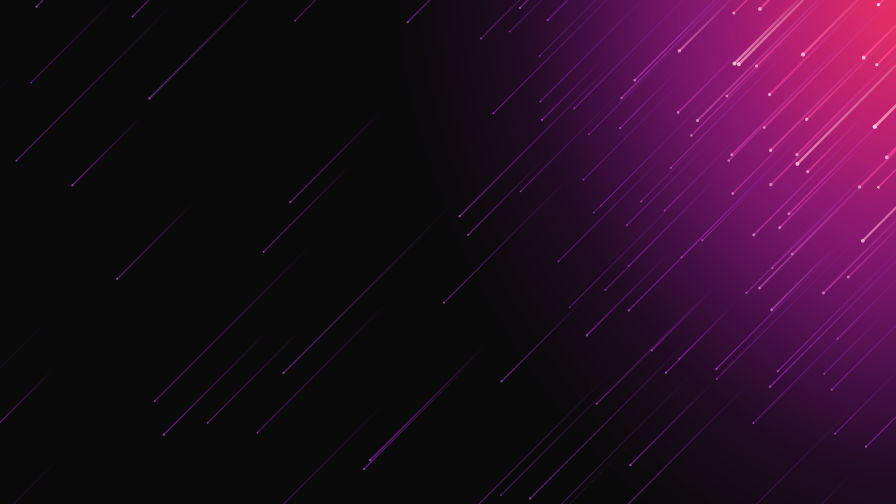
A Shadertoy shader for this background:

```glsl
// Diagonal light streaks falling from a hot pink glow in the upper right corner.
// The glow is a ramp over a rounded distance to the corner; the streaks are hashed
// segments in tilted lanes, denser, thicker and brighter where the glow is strong.

const vec3 NIGHT   = vec3(0.042, 0.040, 0.043);
const vec3 PLUM    = vec3(0.14, 0.045, 0.15);
const vec3 PURPLE  = vec3(0.29, 0.06, 0.29);
const vec3 MAGENTA = vec3(0.52, 0.09, 0.44);
const vec3 CRIMSON = vec3(0.75, 0.13, 0.44);
const vec3 CORAL   = vec3(0.89, 0.18, 0.40);

const vec3 STREAK_FAR  = vec3(0.56, 0.15, 0.70);
const vec3 STREAK_NEAR = vec3(1.00, 0.26, 0.54);
const vec3 STREAK_HOT  = vec3(1.00, 0.72, 0.82);
const vec3 HEAD_COLOR  = vec3(1.00, 0.82, 0.92);

const vec2  GLOW_RADIUS = vec2(0.81, 1.02);  // reach along the top and right edges
const float GLOW_POWER  = 1.7;               // 2 is an ellipse, 1 a diamond
const int   LAYERS      = 6;
const float LANE_WIDTH  = 0.05;
const float CELL_LENGTH = 0.5;
const float DIAGONAL    = 0.70710678;

float hash(vec2 p) {
    vec3 q = fract(vec3(p.xyx) * 0.1031);
    q += dot(q, q.yzx + 33.33);
    return fract((q.x + q.y) * q.z);
}

// 0 at the glowing corner, about 1 where the glow dies out
float glowDistance(vec2 p, vec2 corner) {
    vec2 d = abs(corner - p) / GLOW_RADIUS + 1e-4;
    return pow(pow(d.x, GLOW_POWER) + pow(d.y, GLOW_POWER), 1.0 / GLOW_POWER);
}

vec3 glowColor(float r) {
    vec3 c = mix(CORAL, CRIMSON, smoothstep(0.0, 0.27, r));
    c = mix(c, MAGENTA, smoothstep(0.20, 0.53, r));
    c = mix(c, PURPLE, smoothstep(0.45, 0.78, r));
    c = mix(c, PLUM, smoothstep(0.68, 0.96, r));
    return mix(c, NIGHT, smoothstep(0.84, 1.25, r));
}

// Rotates so that x runs up the streaks and y across them; its own inverse
vec2 tilt(vec2 p) {
    return vec2(p.x + p.y, p.x - p.y) * DIAGONAL;
}

vec3 addStreaks(vec3 color, vec2 p, vec2 corner, float layer, float pixel) {
    // Find the lane and the cell along it
    vec2 seed = vec2(layer * 17.3, layer * 41.7) + 200.0;
    vec2 q = tilt(p);
    float laneShift = hash(seed) * LANE_WIDTH;
    float lane = floor((q.y + laneShift) / LANE_WIDTH);
    float cellShift = hash(seed + vec2(lane, 7.0)) * CELL_LENGTH;
    float cell = floor((q.x + cellShift) / CELL_LENGTH);
    vec2 id = seed + vec2(lane, cell * 3.0);

    // Place the head and keep the whole tail inside the cell
    float len = CELL_LENGTH * mix(0.3, 0.95, hash(id + 11.0));
    vec2 head;
    head.x = cell * CELL_LENGTH - cellShift + hash(id + 23.0) * (CELL_LENGTH - len);
    head.y = (lane + mix(0.12, 0.88, hash(id + 37.0))) * LANE_WIDTH - laneShift;

    // Let the glow at the head set density, size and tint
    float r = glowDistance(tilt(head), corner);
    float heat = 1.0 - smoothstep(0.1, 0.95, r);
    float density = mix(0.09, 0.36, 1.0 - smoothstep(0.85, 1.2, r));
    density = mix(density, 0.85, 1.0 - smoothstep(0.3, 0.75, r));
    if (hash(id + 53.0) > density) return color;

    float variety = hash(id + 71.0);
    vec3 tint = mix(STREAK_FAR, STREAK_NEAR, heat);
    tint = mix(tint, STREAK_HOT, heat * smoothstep(0.65, 0.95, variety));
    float halfWidth = mix(0.0012, 0.0024, heat) * mix(0.8, 1.2, variety);
    float strength = mix(0.45, 0.95, heat) + 0.25 * variety * (1.0 - heat);

    // Tapered tail
    vec2 d = q - head;
    float t = d.x / len;
    float fade = smoothstep(-pixel, pixel, d.x) * clamp(1.0 - t, 0.0, 1.0);
    float line = clamp((halfWidth - abs(d.y)) / pixel + 0.5, 0.0, 1.0);
    color = mix(color, tint, line * fade * strength);

    // Bright round head
    float dot_ = clamp((halfWidth * 1.6 - length(d)) / pixel + 0.5, 0.0, 1.0);
    return mix(color, mix(tint, HEAD_COLOR, 0.3 + 0.6 * heat), dot_ * strength);
}

void mainImage(out vec4 fragColor, in vec2 fragCoord) {
    float pixel = 1.0 / iResolution.y;
    vec2 p = fragCoord * pixel;
    vec2 corner = vec2(iResolution.x * pixel, 1.0);

    vec3 color = glowColor(glowDistance(p, corner));
    for (int i = 0; i < LAYERS; i++) {
        color = addStreaks(color, p, corner, float(i), pixel);
    }
    fragColor = vec4(color, 1.0);
}
```
